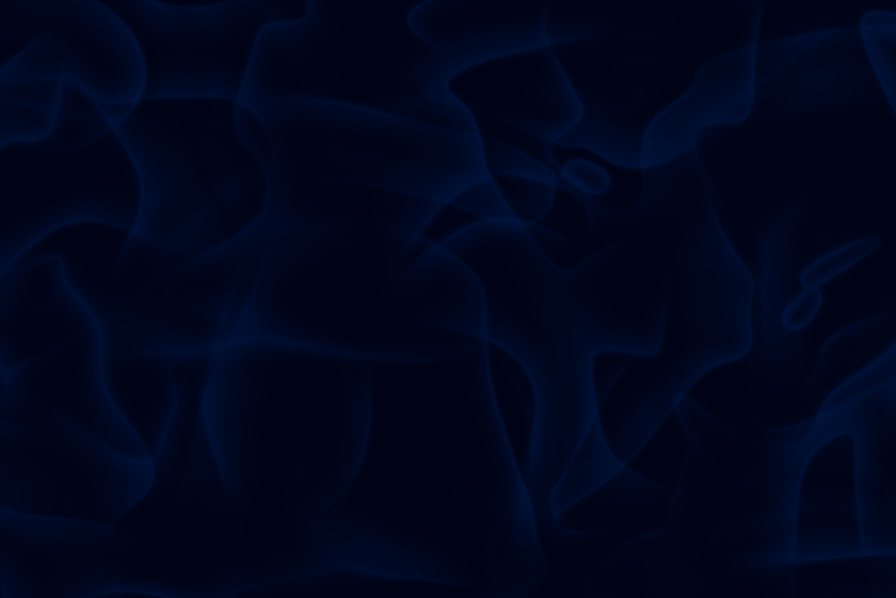
Reproduce this background procedurally as a Shadertoy shader.

```glsl
vec2 hashGradient(vec2 cell) {
    vec3 q = fract(cell.xyx * vec3(0.1031, 0.1030, 0.0973));
    q += dot(q, q.yzx + 33.33);
    return fract((q.xx + q.yz) * q.zy) * 2.0 - 1.0;
}

float gradientNoise(vec2 p) {
    vec2 cell = floor(p), f = fract(p);
    vec2 u = f * f * f * (f * (f * 6.0 - 15.0) + 10.0);
    float a = dot(hashGradient(cell), f);
    float b = dot(hashGradient(cell + vec2(1, 0)), f - vec2(1, 0));
    float c = dot(hashGradient(cell + vec2(0, 1)), f - vec2(0, 1));
    float d = dot(hashGradient(cell + vec2(1, 1)), f - vec2(1, 1));
    return mix(mix(a, b, u.x), mix(c, d, u.x), u.y);
}

// Height of one warped cloth sheet; its zero contour is a crease
float sheetHeight(vec2 p, vec2 seed) {
    vec2 warp = vec2(gradientNoise(p * 1.8 + seed),
                     gradientNoise(p * 1.8 + seed + 31.7));
    vec2 q = p * vec2(1.5, 2.4) + warp * 0.9 + seed;
    return gradientNoise(q) + 0.2 * gradientNoise(q * 2.3 + warp + 7.3);
}

// Approximate signed distance to the crease, in canvas heights
float creaseDistance(vec2 p, vec2 seed) {
    const float e = 0.002;
    float h = sheetHeight(p, seed);
    vec2 slope = vec2(sheetHeight(p + vec2(e, 0), seed),
                      sheetHeight(p + vec2(0, e), seed)) - h;
    return h / max(length(slope / e), 0.25);
}

void mainImage(out vec4 fragColor, in vec2 fragCoord) {
    vec2 p = fragCoord / iResolution.y;
    float light = 0.0;

    // Sheets stacked from back to front
    for (int i = 0; i < 5; i++) {
        vec2 seed = vec2(17.3, 41.9) * float(i + 1);
        float d = creaseDistance(p, seed);
        float strength = smoothstep(-0.18, 0.3, gradientNoise(p * 2.6 + seed.yx));
        float spread = smoothstep(-0.3, 0.4, gradientNoise(p * 2.1 + seed + 53.1));
        float softness = smoothstep(0.0, 0.4, gradientNoise(p * 2.4 + seed + 87.6));

        // The near side of each fold hides what lies behind it
        float shade = smoothstep(0.002, -0.002, d) * exp(min(d, 0.0) / 0.08);
        light *= 1.0 - 0.8 * strength * shade;

        // Broad sheen on one side, tight falloff on the other, thin rim
        float falloff = d > 0.0 ? mix(0.012, 0.06, spread) : mix(0.003, 0.018, softness);
        float sheen = exp(-abs(d) / falloff);
        float rim = exp(-abs(d) / 0.003) * (1.0 - softness);
        light += strength * (0.7 * sheen + 0.25 * rim);
    }

    light = 1.0 - exp(-1.1 * light);
    vec3 color = mix(vec3(0.0, 0.012, 0.082), vec3(0.0, 0.092, 0.275), light);
    fragColor = vec4(color, 1.0);
}
```
